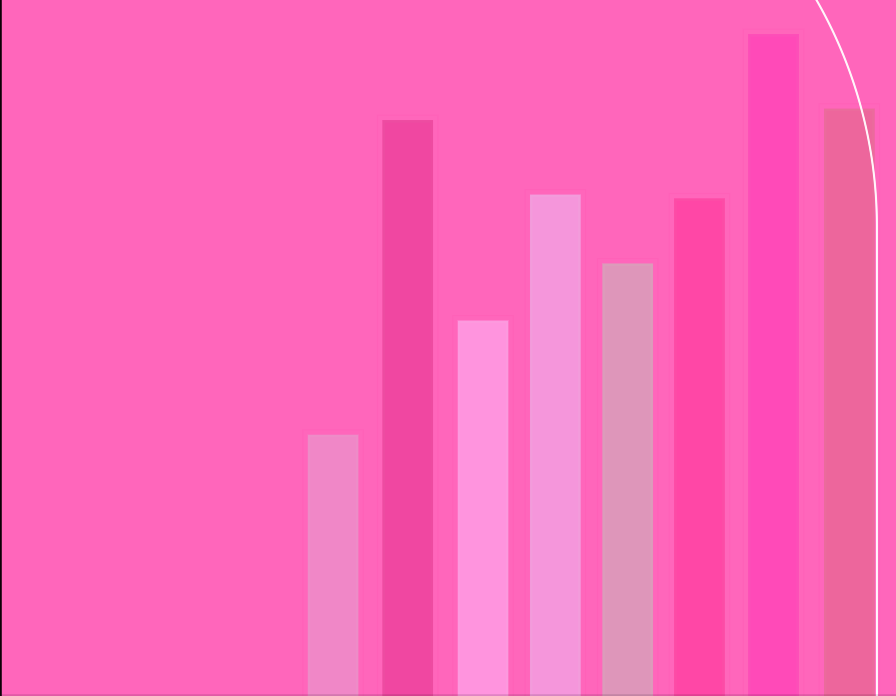
Write a Shadertoy shader that draws this background.

```glsl
// Translucent pink bars of uneven height under a thin white rounded outline.

// Signed distance to an upright bar that runs below the lower edge.
float barDistance(vec2 p, float centre, float top) {
    vec2 d = vec2(abs(p.x - centre) - 0.0364, p.y - top);
    return max(d.x, d.y);
}

// Smooth coverage of a shape, one canvas pixel wide at its edge.
float cover(float d) {
    float aa = 0.6 / iResolution.y;
    return 1.0 - smoothstep(-aa, aa, d);
}

void mainImage(out vec4 fragColor, in vec2 fragCoord) {
    // Height runs 0 to 1, width 0 to 1.2864
    vec2 p = fragCoord / iResolution.xy * vec2(1.2864, 1.0);
    vec3 color = vec3(1.0, 0.40, 0.735);

    // Centre and top of each bar
    vec2 bars[8] = vec2[8](
        vec2(0.4782, 0.3755), vec2(0.5854, 0.8275),
        vec2(0.6935, 0.5395), vec2(0.7973, 0.7205),
        vec2(0.9012, 0.6215), vec2(1.0042, 0.7150),
        vec2(1.1106, 0.9510), vec2(1.2194, 0.8440));
    vec3 tints[8] = vec3[8](
        vec3(0.94, 0.53, 0.78), vec3(0.94, 0.28, 0.63),
        vec3(1.00, 0.58, 0.87), vec3(0.96, 0.59, 0.86),
        vec3(0.87, 0.59, 0.73), vec3(1.00, 0.28, 0.65),
        vec3(1.00, 0.29, 0.72), vec3(0.93, 0.40, 0.61));

    for (int i = 0; i < 8; i++) {
        float d = barDistance(p, bars[i].x, bars[i].y);
        // Faint shadow line around the bar and pale rim inside it
        color -= vec3(0.0, 0.018, 0.012) * cover(abs(d - 0.007) - 0.001);
        vec3 fill = tints[i] + vec3(-0.01, 0.02, 0.0) * cover(abs(d + 0.002) - 0.0015);
        color = mix(color, fill, cover(d));
    }

    // White outline: an arc that continues as a vertical line
    vec2 q = max(p - vec2(0.6033, 0.674), 0.0);
    float outline = abs(length(q) - 0.6557) - 0.0015;
    color = mix(color, vec3(1.0, 0.96, 0.98), cover(outline));

    // Dark left border and a slight shade along the base
    color *= 1.0 - 0.12 * cover(p.y - 0.0025);
    color = mix(color, vec3(0.05, 0.0, 0.03), cover(p.x - 0.0025));

    fragColor = vec4(color, 1.0);
}
```
